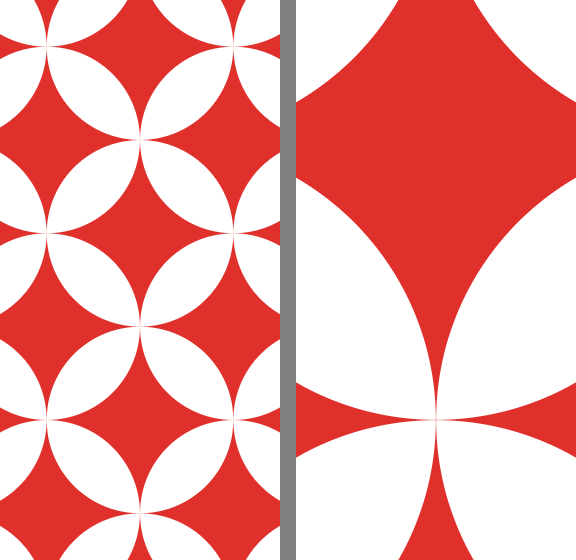
Left, the full canvas; right, a detail of the centre.
Reproduce this pattern procedurally as a Shadertoy shader.

```glsl
#define CELLS_ACROSS 3.0
#define LATTICE_SHIFT 0.5
#define CIRCLE_RADIUS 0.9995
#define RED vec3(0.875, 0.188, 0.172)
#define WHITE vec3(1.0)

// Antialiased coverage of a disc around the origin
float discCoverage(vec2 p, float pixel) {
    return clamp(0.5 + (CIRCLE_RADIUS - length(p)) / pixel, 0.0, 1.0);
}

// Discs on a checkerboard lattice cover each point once, or twice inside a petal
float petalCoverage(vec2 p, float pixel) {
    vec2 nearest = floor(p + 0.5);
    float overlap = 0.0;
    for (int j = -1; j <= 1; j++) {
        for (int i = -1; i <= 1; i++) {
            vec2 centre = nearest + vec2(i, j);
            float isEven = 1.0 - mod(centre.x + centre.y, 2.0);
            overlap += isEven * discCoverage(p - centre, pixel);
        }
    }
    return clamp(overlap - 1.0, 0.0, 1.0);
}

void mainImage(out vec4 fragColor, in vec2 fragCoord) {
    // Lattice units, scaled by canvas width
    float pixel = CELLS_ACROSS / iResolution.x;
    vec2 p = fragCoord * pixel - LATTICE_SHIFT;

    fragColor = vec4(mix(RED, WHITE, petalCoverage(p, pixel)), 1.0);
}
```
